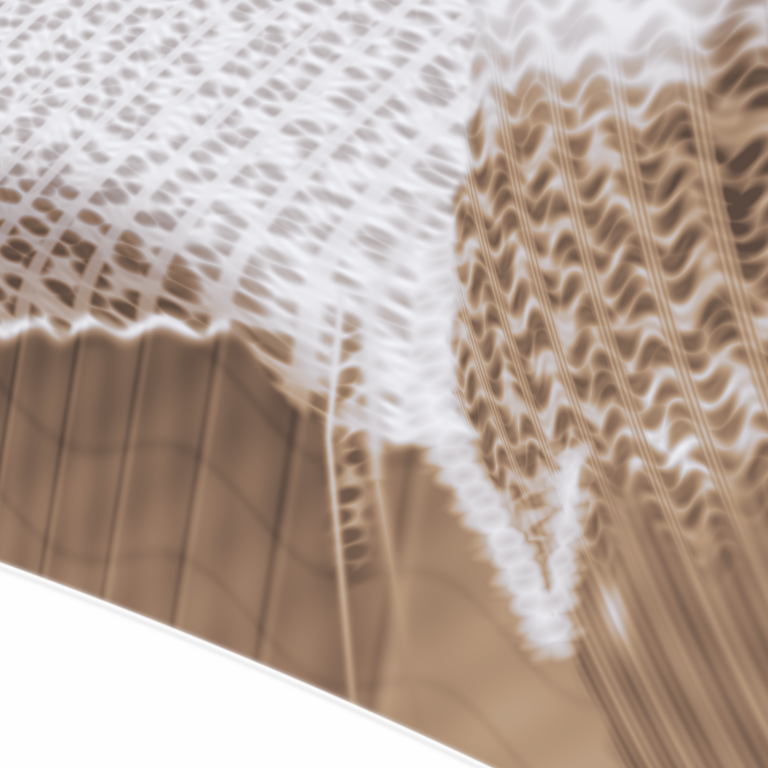
Write a Shadertoy shader that draws this texture.

```glsl
// Draped seersucker cloth: a sunlit pleated top falling into brown folds over a white corner.

vec2 hash2(vec2 p) {
    p = vec2(dot(p, vec2(127.1, 311.7)), dot(p, vec2(269.5, 183.3)));
    return fract(sin(p) * 4375.85);
}

// Cellular noise: distance to the nearest scattered point
float cell(vec2 p) {
    vec2 id = floor(p), f = fract(p);
    float d = 2.0;
    for (int j = -1; j <= 1; j++)
        for (int i = -1; i <= 1; i++) {
            vec2 o = vec2(i, j);
            d = min(d, length(o + hash2(id + o) - f));
        }
    return d;
}

float segment(vec2 p, vec2 a, vec2 b) {
    vec2 ab = b - a;
    return length(p - a - ab * clamp(dot(p - a, ab) / dot(ab, ab), 0.0, 1.0));
}

float bump(float x, float width) {
    return exp(-x * x / (width * width));
}

float blob(vec2 p, vec2 center, vec2 size) {
    vec2 q = (p - center) / size;
    return exp(-dot(q, q));
}

// Light level to cloth colour, from deep shadow to sunlit white
vec3 clothColor(float light, float warm) {
    float l = clamp(light, 0.0, 1.0) * 4.0;
    vec3 tan_ = mix(vec3(.65, .60, .60), vec3(.72, .60, .49), warm);
    vec3 c = mix(vec3(.36, .29, .25), vec3(.57, .45, .37), clamp(l, 0.0, 1.0));
    c = mix(c, tan_, clamp(l - 1.0, 0.0, 1.0));
    c = mix(c, vec3(.80, .78, .79), clamp(l - 2.0, 0.0, 1.0));
    return mix(c, vec3(.94, .945, .965), clamp(l - 3.0, 0.0, 1.0));
}

// Left sheet: seams sweep down from the upper right, then hang below the crest
float leftLight(vec2 p) {
    float t = p.y - .577, up = max(t, 0.0);
    float x0 = p.x - 1.25 * (sqrt(up * up + .0324) - .18) - .16 * min(t, 0.0);
    float lane = 14.2 * x0 - 8.2 * x0 * x0 - 1.388;
    float off = fract(lane + .5) - .5;
    float seam = 1.0 - smoothstep(.07, .19, abs(off));

    float along = p.y + .5 * p.x;
    float w = smoothstep(.12, .62, cell(vec2(lane * 1.5, along * 44.0)));
    float fiber = sin(along * 330.0 + 4.0 * sin(lane * 2.6)) * sin(lane * 5.0 + along * 41.0);

    float sun = smoothstep(-.09, .09, p.y - .77 + .15 * p.x + 1.2 * p.x * p.x);
    float top = mix(.02 + .52 * w * w, .66 + .30 * w, sun) + .05 * fiber;
    top = mix(top, mix(.56, .95, sun), seam * .8);

    // Hanging side with creases
    float crest = .572 - .15 * smoothstep(.28, .45, p.x) + .008 * sin(lane * 6.28);
    float depth = crest - p.y;
    float crease = bump(fract(p.y * 7.0 + p.x * 3.5 + .25 * sin(p.x * 19.0)) - .5, .07);
    float side = .10 + .55 * clamp(depth, 0.0, .34) + .18 * smoothstep(.46, .55, p.x);
    side += .03 * sin(lane * 11.0 + p.y * 9.0) + .025 * sin(p.y * 47.0 - p.x * 31.0);
    side += .07 * bump(off - .1, .05) - .10 * bump(off, .045) - .05 * crease;

    float l = mix(side, top, smoothstep(-.012, .012, p.y - crest));
    return l + .55 * bump(depth, .013) * (1.0 - smoothstep(.27, .36, p.x));
}

// Right fold: seams fan out downwards, with puckers fading into smooth pleats
float rightLight(vec2 p) {
    float d = 1.0 - p.y;
    float x0 = p.x - .1 * d - .22 * d * d;
    float lane = log(max(x0 - .28, .04)) / .18 + .75;
    float off = fract(lane + .5) - .5;
    float seam = 1.0 - smoothstep(.06, .17, abs(off));

    float along = p.y - .25 * p.x + .012 * sin(lane * 6.28);
    float w = smoothstep(.15, .75, cell(vec2(lane * 1.7, along * 31.0)));
    float fiber = sin(along * 240.0 + 3.0 * sin(lane * 4.0)) * sin(lane * 4.0 + along * 33.0);
    float pucker = smoothstep(.24, .42, p.y + .04 * sin(lane * 3.0));

    float top = .16 + .55 * w + .07 * fiber;
    top -= .30 * blob(p, vec2(.95, .79), vec2(.07, .13));
    top += .22 * blob(p, vec2(.89, .44), vec2(.08, .07));
    top = mix(top, .53 + .10 * sin(off * 70.0), seam * .75);
    float sun = smoothstep(.78, .98, p.y - .12 * smoothstep(.86, .98, p.x));
    top = mix(top, .78 + .18 * w, sun);

    float low = .29 + .08 * sin(lane * 6.28 + 1.0) + .04 * sin(lane * 23.0);
    low += .03 * sin(p.y * 53.0 + p.x * 29.0) + .06 * bump(off, .06);
    low += .35 * blob(p, vec2(.80, .21), vec2(.025, .06));
    return mix(low, top, pucker);
}

void mainImage(out vec4 fragColor, in vec2 fragCoord) {
    vec2 p = fragCoord / iResolution.xy;
    float px = 1.5 / iResolution.y;

    float foldX = .585 + .03 * smoothstep(.65, .85, p.y) + .45 * max(.5 - p.y, 0.0);
    float fold = smoothstep(-.012, .012, p.x - foldX + .006 * sin(p.y * 70.0));
    float light = mix(leftLight(p), rightLight(p), fold);

    // Bright V where the two sheets meet
    float puff = cell(vec2(p.x * 20.0 + p.y * 8.0, p.y * 42.0 - p.x * 14.0));
    float v = min(segment(p, vec2(.57, .66), vec2(.565, .45)),
                  segment(p, vec2(.565, .45), vec2(.66, .29)));
    v = min(v, segment(p, vec2(.66, .29), vec2(.72, .175)));
    v = min(v, segment(p, vec2(.72, .175), vec2(.745, .40)) + .008);
    float glow = 1.0 - smoothstep(.010, .044, v + .025 * (puff - .5));
    glow = max(glow, .65 * blob(p, vec2(.69, .31), vec2(.04, .09)) * smoothstep(.2, .6, puff));
    light = mix(light, .80 + .25 * puff, glow * .9);

    // Two raised seams on the hanging middle
    float ridge = min(segment(p, vec2(.445, .62), vec2(.428, .43)),
                      segment(p, vec2(.428, .43), vec2(.460, .08)));
    float band = min(segment(p, vec2(.56, .74), vec2(.48, .60)),
                     segment(p, vec2(.48, .60), vec2(.49, .38)));
    band = min(band, segment(p, vec2(.49, .38), vec2(.545, .06)) + .004);
    float fade = smoothstep(.0, .55, p.y);
    float strip = bump(p.x - .458, .023) * smoothstep(.20, .34, p.y) * smoothstep(.62, .52, p.y);
    light = mix(light, .08 + .75 * smoothstep(.25, .7, puff), strip * .7);
    light = mix(light, .50 + .40 * fade, bump(ridge, .006) * .85);
    light = mix(light, .35 + .55 * fade, bump(band, .013) * .8);

    vec3 col = clothColor(light, smoothstep(.75, .45, p.y - .35 * fold));

    // White corner under the curved hem
    float hem = p.y - (.268 - .36 * p.x - .09 * p.x * p.x);
    col = mix(col, vec3(.86, .84, .83), .5 * bump(hem, .004));
    vec3 corner = vec3(.995) - .06 * bump(hem + .008, .004);
    fragColor = vec4(mix(corner, col, smoothstep(-px, px, hem)), 1.0);
}
```
